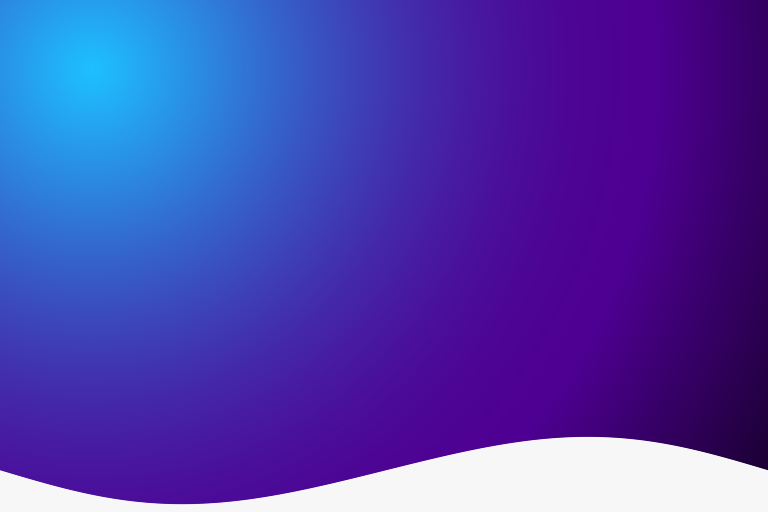
Reproduce this background procedurally as a WebGL 1 fragment shader.

```glsl
precision highp float;
// A cyan glow fading through violet to near black, above a pale wave.

uniform vec2 u_resolution;

#define ASPECT 1.5
#define GLOW_CENTER vec2(0.18, 0.863)
#define VIOLET_RADIUS 1.098
#define DARK_RADIUS 1.53
#define WAVE_LEVEL 0.081
#define WAVE_HEIGHT 0.0655
#define WAVE_SKEW 0.045

const float PI = 3.14159265;
const vec3 CYAN = vec3(0.115, 0.75, 1.0);
const vec3 VIOLET = vec3(0.305, 0.0, 0.575);
const vec3 DARK = vec3(0.105, 0.0, 0.2);
const vec3 PALE = vec3(0.968);

// Radial gradient: eased cyan to violet, then straight to dark.
vec3 glowColor(float radius) {
    float inner = clamp(radius / VIOLET_RADIUS, 0.0, 1.0);
    float eased = sin(0.5 * PI * pow(inner, 1.05));
    float outer = clamp((radius - VIOLET_RADIUS) / (DARK_RADIUS - VIOLET_RADIUS), 0.0, 1.0);
    return mix(mix(CYAN, VIOLET, eased), DARK, outer);
}

// One full wave, with its trough and crest pushed outward.
float waveTop(float x) {
    float phase = 2.0 * PI * (x - 0.5013);
    return WAVE_LEVEL + WAVE_HEIGHT * (sin(phase) - WAVE_SKEW * sin(2.0 * phase));
}

void main() {
    vec2 uv = gl_FragCoord.xy / u_resolution;
    vec2 p = uv * vec2(ASPECT, 1.0);

    vec3 color = glowColor(distance(p, GLOW_CENTER));

    // Pale foreground with a one-pixel soft edge
    float softness = 0.6 / u_resolution.y;
    float above = smoothstep(-softness, softness, uv.y - waveTop(uv.x));
    gl_FragColor = vec4(mix(PALE, color, above), 1.0);
}
```
